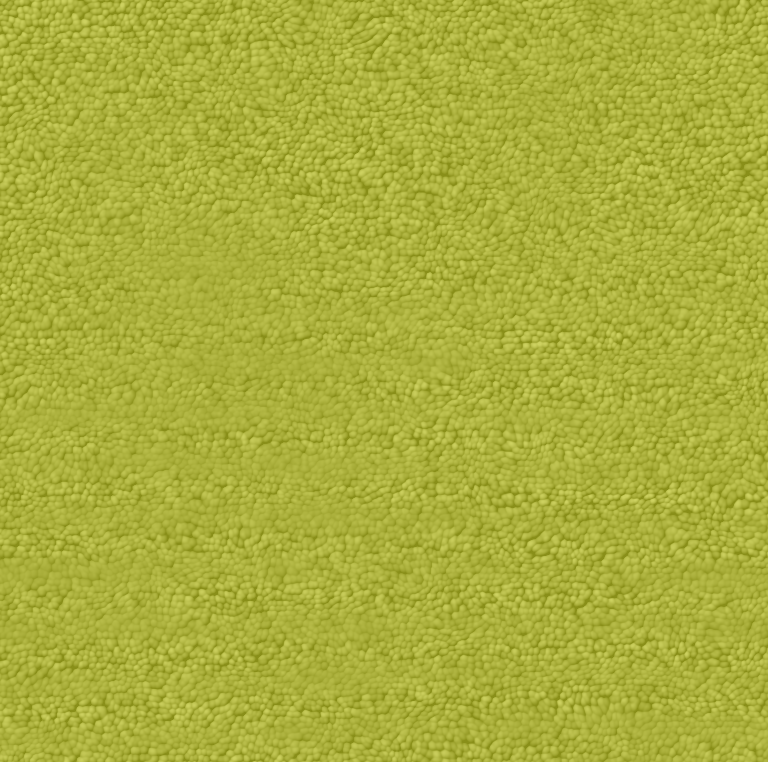
Give the GLSL for this texture, as a Shadertoy shader.

```glsl
// Yellow-green pebbled cloth: tiny rounded grains in jittered, staggered rows,
// softly blended and lit from the upper left. Broad patches and horizontal
// bands make the relief swell and fade.

float hash(vec2 p) {
    vec3 q = fract(vec3(p.xyx) * 0.1031);
    q += dot(q, q.yzx + 33.33);
    return fract((q.x + q.y) * q.z);
}

float noise(vec2 p) {
    vec2 cell = floor(p), f = fract(p);
    f = f * f * (3.0 - 2.0 * f);
    return mix(mix(hash(cell), hash(cell + vec2(1, 0)), f.x),
               mix(hash(cell + vec2(0, 1)), hash(cell + vec2(1, 1)), f.x), f.y);
}

// Shade of the grains: own tone, slope towards the light, and dark crevices.
float grains(vec2 p) {
    const vec2 light = vec2(-0.6, 0.8);
    float weights = 0.0001, shade = 0.0;
    for (int j = -1; j <= 1; j++) {
        float row = floor(p.y) + float(j);
        float x = p.x + 0.5 * mod(row, 2.0);
        for (int i = -1; i <= 1; i++) {
            vec2 id = vec2(floor(x) + float(i), row);
            vec2 jitter = vec2(hash(id + 17.0), hash(id + 71.0)) - 0.5;
            vec2 offset = vec2(x, p.y) - id - 0.5 - 0.65 * jitter;
            float weight = exp(-9.0 * dot(offset, offset));
            float tone = 2.2 * (hash(id + 131.0) - 0.5);
            shade += weight * (tone + 3.2 * dot(offset, light));
            weights += weight;
        }
    }
    return shade / weights + 0.62 * (log(weights) + 1.35);
}

// Strength of the relief: ragged patches, bands lower down, a worn area at left.
float reliefStrength(vec2 uv) {
    float patches = 0.6 * noise(uv * vec2(7.0, 9.0) + 3.0)
                  + 0.4 * noise(uv * vec2(19.0, 31.0) + 8.0);
    float wander = 2.5 * noise(uv * vec2(5.0, 3.0) + 40.0);
    float bands = sin(uv.y * 90.0 + wander);
    float banded = 1.0 - smoothstep(0.45, 0.8, uv.y);
    float worn = exp(-dot((uv - vec2(0.22, 0.54)) * vec2(5.5, 4.0),
                          (uv - vec2(0.22, 0.54)) * vec2(5.5, 4.0)));
    float strength = 0.55 + 0.9 * patches + 0.26 * bands * banded
                   + 0.25 * (1.0 - banded) - 0.4 * worn;
    return clamp(strength, 0.4, 1.5);
}

void mainImage(out vec4 fragColor, in vec2 fragCoord) {
    vec2 uv = fragCoord / iResolution.xy;
    vec2 p = fragCoord / iResolution.x;

    // Bend the rows a little so that the grains never line up as a grid.
    vec2 bend = vec2(noise(p * 22.0), noise(p * 22.0 + 50.0)) - 0.5;
    float relief = grains(p * 126.0 + 1.6 * bend) * reliefStrength(uv);

    // Fine fibres, faint upright ribs and a slow drift of tone.
    float fibres = noise(p * 260.0) - 0.5;
    float ribs = sin(p.x * 640.0) * smoothstep(0.4, 0.8, noise(uv * vec2(9.0, 5.0) + 90.0));
    float drift = noise(uv * 4.0 + 20.0) - 0.5;
    float tone = 1.05 * relief + 0.8 * fibres + 0.18 * ribs + 0.25 * drift;

    vec3 cloth = vec3(0.672, 0.692, 0.238);
    vec3 color = cloth + clamp(tone, -3.5, 3.5) * vec3(0.038, 0.037, 0.040);
    fragColor = vec4(color, 1.0);
}
```
